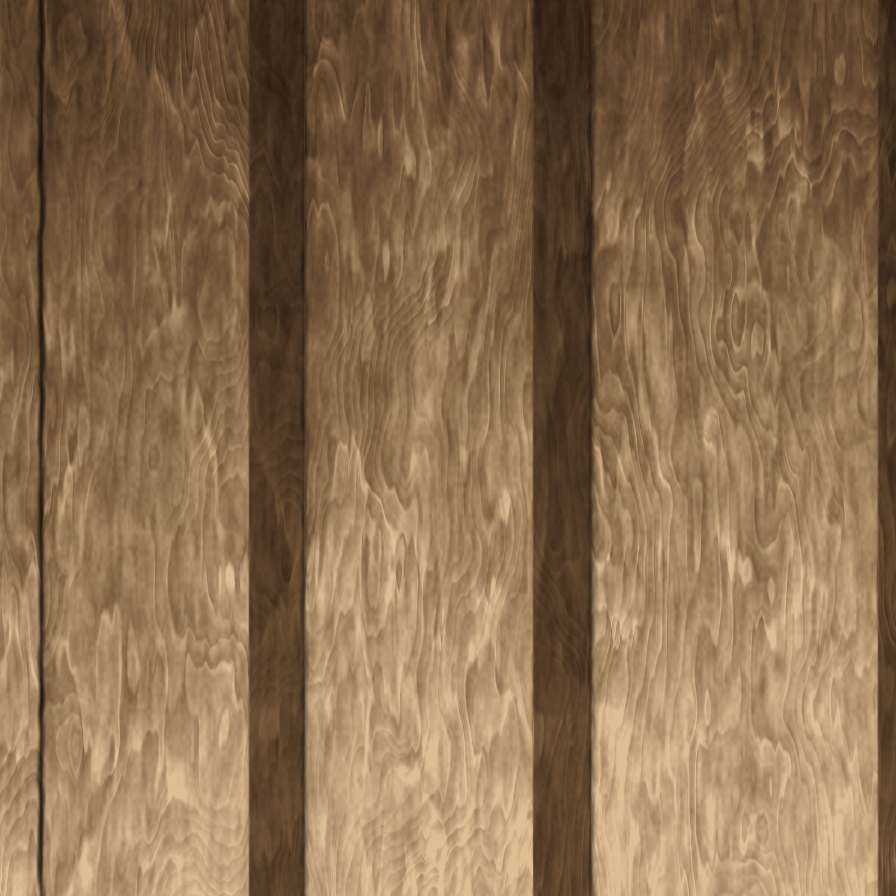
Give the GLSL for this texture, as a WebGL 1 fragment shader.

```glsl
precision highp float;
// Weathered timber wall: three broad planks and a sliver at the left, parted by
// dark recessed boards. Warped noise is cut into toothed sawtooth contours for
// the flaking figure, then overlaid with dense grain, fibres and a light ramp.
uniform vec2 u_resolution;

#define DARK vec3(0.240, 0.163, 0.104)
#define MID vec3(0.480, 0.360, 0.240)
#define LIGHT vec3(0.800, 0.670, 0.515)
#define RECESS_TONE 0.43
#define FLAKE_DEPTH 0.20
#define GRAIN_DEPTH 0.20
#define FIBRE_DEPTH 0.17
#define EDGE_SOFT 0.0018

float hash(vec2 p) {
  vec3 q = fract(vec3(p.xyx) * 0.1031);
  q += dot(q, q.yzx + 33.33);
  return fract((q.x + q.y) * q.z);
}

float noise(vec2 p) {
  vec2 i = floor(p), f = fract(p);
  f = f * f * (3.0 - 2.0 * f);
  return mix(mix(hash(i), hash(i + vec2(1.0, 0.0)), f.x),
             mix(hash(i + vec2(0.0, 1.0)), hash(i + 1.0), f.x), f.y);
}

float fbm(vec2 p) {
  float sum = 0.0, gain = 0.5;
  for (int i = 0; i < 4; i++) {
    sum += gain * noise(p);
    p = p * 2.03 + 19.7;
    gain *= 0.5;
  }
  return sum;
}

// Slow rise with a softened drop: one lifted layer of wood
float layer(float t) {
  float f = fract(t);
  return f * (1.0 - smoothstep(0.80, 1.0, f));
}

// Bright rim just before the drop of a layer
float rim(float t) {
  float f = fract(t);
  return smoothstep(0.62, 0.82, f) * (1.0 - smoothstep(0.84, 0.98, f));
}

float band(float x, float left, float right) {
  return smoothstep(left - EDGE_SOFT, left + EDGE_SOFT, x)
       * (1.0 - smoothstep(right - EDGE_SOFT, right + EDGE_SOFT, x));
}

// Wood figure centred near zero; seed varies it between boards
float woodFigure(vec2 uv, float seed) {
  vec2 p = uv + vec2(seed * 3.7, seed * 5.3);
  float teeth = noise(p * vec2(95.0, 9.0)) + 0.6 * noise(p * vec2(200.0, 22.0));
  vec2 q = p * vec2(7.5, 3.0);
  q += 0.8 * vec2(noise(q * 0.8 + 4.0), noise(q * 0.9 + 31.0));
  q.y += 0.22 * teeth;
  float field = fbm(q);

  // Broad flakes with torn ends; the rims come and go
  float broken = smoothstep(0.40, 0.75, noise(p * vec2(38.0, 22.0) + 13.0));
  float flakeT = field * 4.5 + 0.8 * p.x;
  float figure = FLAKE_DEPTH * (layer(flakeT) - 0.36) + 0.14 * broken * rim(flakeT);

  // Two scales of ridges bending around the broad figure
  float flow = fbm(p * vec2(4.0, 1.7) + 8.0);
  float chips = noise(p * vec2(60.0, 24.0) + 71.0);
  float ridgeMask = smoothstep(0.20, 0.65, noise(p * vec2(9.0, 4.5) + 50.0));
  float ridgeT = p.x * 38.0 + flow * 24.0 + 0.8 * teeth + 0.5 * chips;
  float fineT = p.x * 76.0 + flow * 40.0 + 1.1 * chips + 0.6 * teeth;
  float ridges = layer(ridgeT) - 0.34 + 0.55 * broken * rim(ridgeT);
  float fine = layer(fineT) - 0.34 + 0.40 * broken * rim(fineT);
  figure += GRAIN_DEPTH * (ridgeMask * ridges + (0.65 - 0.35 * ridgeMask) * fine);

  // Fibres, small chips and speckle
  figure += FIBRE_DEPTH * (noise(p * vec2(190.0, 24.0) + flow * 6.0) - 0.5);
  figure += 0.14 * (noise(p * vec2(85.0, 34.0) + field * 9.0) - 0.5);
  figure += 0.10 * (noise(p * vec2(300.0, 170.0)) - 0.5);
  return figure;
}

vec3 woodColor(float tone) {
  tone = clamp(tone, -0.30, 1.12);
  vec3 low = mix(DARK, MID, tone * 2.0);
  return mix(low, mix(MID, LIGHT, tone * 2.0 - 1.0), step(0.5, tone));
}

void main() {
  vec2 uv = gl_FragCoord.xy / u_resolution;

  // Board layout: planks widen towards the right; only the first seam is open
  float plank = 1.0 - smoothstep(0.044, 0.047, uv.x);
  float seam = 0.0, shade = 0.0, seed = 1.0;
  for (int i = 0; i < 3; i++) {
    float n = float(i);
    float left = 0.046 + 0.281 * n + 0.013 * n * n;
    float right = left + 0.232 + 0.002 * n + 0.021 * n * n;
    plank = max(plank, band(uv.x, left, right));
    seed += step(left, uv.x) + step(right, uv.x);
    float d = uv.x - left;
    float waver = 0.003 * (noise(vec2(n * 9.0, uv.y * 45.0)) - 0.5);
    float wear = 0.6 + 0.4 * noise(vec2(n * 5.0, uv.y * 28.0));
    float strength = mix(0.72, 0.36, step(0.5, n)) * wear;
    seam = max(seam, strength * (1.0 - smoothstep(0.0005, 0.0055, abs(d + waver))));
    shade += step(0.0, d) * exp(-d * 80.0) + 0.35 * exp(-abs(uv.x - right) * 220.0);
  }

  // Light falls from the bottom upward, weaker towards the left
  float light = mix(0.98, 0.40, smoothstep(-0.15, 1.1, uv.y));
  light -= 0.13 * smoothstep(0.7, 1.0, uv.y) + 0.10 * (1.0 - smoothstep(0.0, 0.35, uv.x));
  light += 0.12 * (fbm(uv * vec2(5.0, 2.5) + seed * 7.0) - 0.47);

  float figure = woodFigure(uv, seed);
  float board = light + figure;
  float recess = light * RECESS_TONE - 0.16 + 0.70 * figure;
  float tone = mix(recess, board, plank) - 0.13 * shade * plank;
  vec3 color = woodColor(tone) * (1.0 - seam);
  gl_FragColor = vec4(color, 1.0);
}
```
